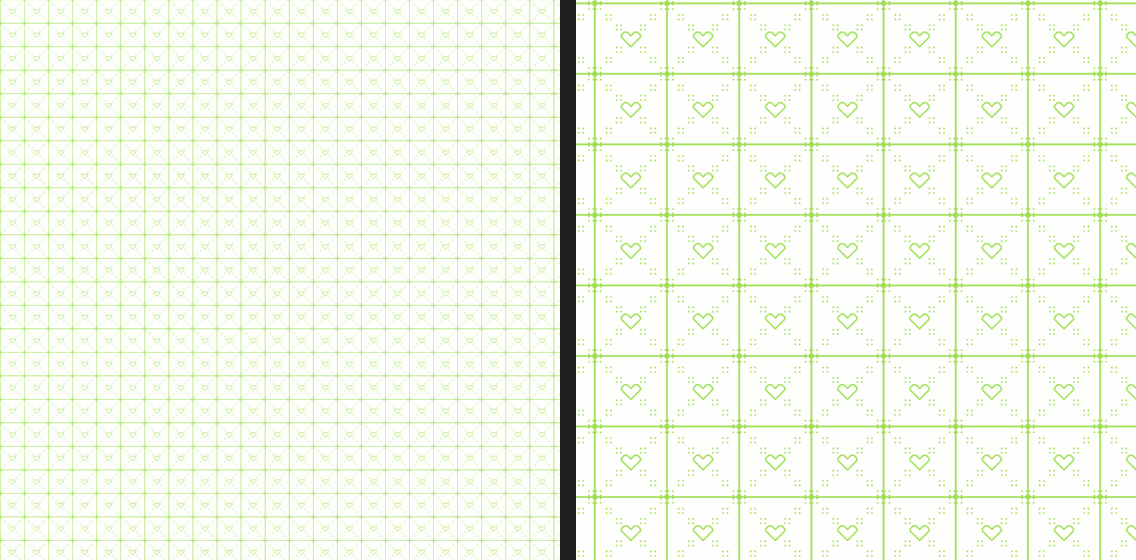
Left: the whole. Right: its middle third, enlarged.
A Shadertoy shader for this pattern:

```glsl
// Pale green grid with cross-stitch diagonals and a small outlined heart in each cell.

const float STITCHES = 1152.0;              // stitch units along the canvas height
const vec2  CELL = vec2(49.5, 48.36);       // cell size, in stitches
const vec2  ORIGIN = vec2(0.9, 0.6);        // grid offset from the top left corner
const float LINE_WIDTH = 1.2;
const float HEART_WIDTH = 1.0;
const vec2  HEART_CENTER = vec2(0.0, -0.6);
const float MARK_START = 2.5;               // first cross, measured from the cell corner
const float MARK_STEP = 7.0;
const float LAST_MARK = 2.0;                // index of the innermost cross
const float DOT_OFFSET = 1.5;               // dots of a cross from its center
const float DOT_SIZE = 1.1;
const vec3  PAPER = vec3(0.995, 1.0, 0.99);
const vec3  INK = vec3(0.62, 0.87, 0.32);
const int   TAPS = 6;                       // samples per axis
const float FILTER_WIDTH = 1.25;            // filter footprint, in output pixels

float segmentDistance(vec2 p, vec2 a, vec2 b) {
    vec2 ab = b - a;
    return length(p - a - ab * clamp(dot(p - a, ab) / dot(ab, ab), 0.0, 1.0));
}

// Distance to the heart outline, mirrored about its vertical axis
float heartDistance(vec2 p) {
    p.x = abs(p.x);
    float d = segmentDistance(p, vec2(0.0, 2.5), vec2(2.5, 5.0));
    d = min(d, segmentDistance(p, vec2(2.5, 5.0), vec2(4.5, 5.0)));
    d = min(d, segmentDistance(p, vec2(4.5, 5.0), vec2(6.5, 3.0)));
    d = min(d, segmentDistance(p, vec2(6.5, 3.0), vec2(6.5, 1.5)));
    return min(d, segmentDistance(p, vec2(6.5, 1.5), vec2(0.0, -5.0)));
}

// Distance to the four-dot crosses that run inward from a corner
float crossDistance(vec2 corner) {
    float along = 0.5 * (corner.x + corner.y);
    float index = clamp(round((along - MARK_START) / MARK_STEP), 0.0, LAST_MARK);
    vec2 local = abs(corner - (MARK_START + MARK_STEP * index));
    vec2 dotEdge = abs(local - DOT_OFFSET) - 0.5 * DOT_SIZE;
    return max(dotEdge.x, dotEdge.y);
}

// Signed distance to all ink, in stitches
float patternDistance(vec2 p) {
    vec2 q = (fract((p - ORIGIN) / CELL) - 0.5) * CELL;
    vec2 corner = 0.5 * CELL - abs(q);
    float grid = min(corner.x, corner.y) - 0.5 * LINE_WIDTH;
    float heart = heartDistance(q - HEART_CENTER) - 0.5 * HEART_WIDTH;
    return min(min(grid, heart), crossDistance(corner));
}

void mainImage(out vec4 fragColor, in vec2 fragCoord) {
    float pixel = STITCHES / iResolution.y;
    vec2 p = (fragCoord - vec2(0.0, iResolution.y)) * pixel;
    float spacing = pixel * FILTER_WIDTH / float(TAPS);

    // Area filter keeps strokes thinner than a pixel even
    float coverage = 0.0;
    for (int y = 0; y < TAPS; y++) {
        for (int x = 0; x < TAPS; x++) {
            vec2 tap = vec2(x, y) - 0.5 * float(TAPS - 1);
            coverage += clamp(0.5 - patternDistance(p + tap * spacing) / spacing, 0.0, 1.0);
        }
    }
    coverage /= float(TAPS * TAPS);

    fragColor = vec4(mix(PAPER, INK, coverage), 1.0);
}
```
